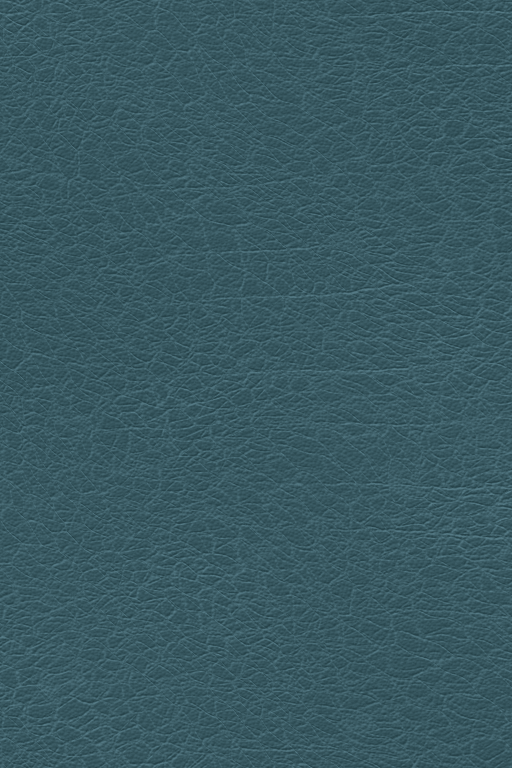
Give the GLSL for this texture, as a WebGL 2 fragment shader.

```glsl
#version 300 es
precision highp float;
// Teal embossed leather: three slanted cellular crease nets, long wavering
// folds and a fine pebble grain form a relief, which is lit from above by
// taking the difference of its depth at two nearby points.

uniform vec2 u_resolution;
out vec4 fragColor;

vec2 hash2(vec2 p) {
    vec3 q = fract(p.xyx * vec3(0.1031, 0.1030, 0.0973));
    q += dot(q, q.yzx + 33.33);
    return fract((q.xx + q.yz) * q.zy);
}

// Distances to the nearest and second nearest cell centre
vec2 cellular(vec2 p) {
    vec2 cell = floor(p), local = fract(p), nearest = vec2(9.0);
    for (int j = -1; j <= 1; j++) {
        for (int i = -1; i <= 1; i++) {
            vec2 corner = vec2(i, j);
            vec2 toCentre = corner + hash2(cell + corner + 170.0) - local;
            float d = dot(toCentre, toCentre);
            nearest = d < nearest.x ? vec2(d, nearest.x) : vec2(nearest.x, min(nearest.y, d));
        }
    }
    return sqrt(nearest);
}

// Slow drift that bends the creases, with a slight jaggedness
vec2 bend(vec2 p) {
    return 0.014 * vec2(sin(p.y * 13.0 + 3.0 * sin(p.x * 7.0)), sin(p.x * 15.0 + 2.0 * sin(p.y * 9.0)))
         + 0.0018 * vec2(sin(p.y * 97.0 + p.x * 41.0), sin(p.x * 113.0 - p.y * 59.0));
}

// Cells stretched along a direction; returns their thin borders
float creaseNet(vec2 p, float angle, vec2 density, float width) {
    vec2 along = vec2(cos(angle), sin(angle));
    vec2 d = cellular(density * vec2(dot(p, along), dot(p, vec2(-along.y, along.x))));
    return 1.0 - smoothstep(0.0, width, d.y - d.x);
}

// Long folds, fanning out to the left and fading along their length
float folds(vec2 p, float count, float seed) {
    float fan = (p.y - 0.5) * (1.08 - 0.16 * p.x);
    float wave = 0.011 * sin(p.x * 6.0 + p.y * 8.0 + seed) + 0.003 * sin(p.x * 23.0 + p.y * 17.0)
               + 0.0007 * sin(p.x * 170.0 + p.y * 60.0);
    float v = (fan + wave) * count + 40.0;
    float id = floor(v);
    vec2 r = hash2(vec2(id, seed));
    float line = abs(fract(v) - 0.25 - 0.5 * r.x);
    float fade = (0.4 + 0.6 * smoothstep(0.05, 0.5, p.x)) * (0.72 + 0.28 * sin(p.x * 10.0 + id * 7.0));
    return (1.0 - smoothstep(0.0, 0.0027 * count, line)) * fade * (0.65 + 0.35 * r.y);
}

// Depth of creases (x) and of pebble grain (y)
vec2 relief(vec2 p) {
    vec2 q = p + bend(p);
    q.x -= 0.22 * q.x * q.x;
    float patches = 0.5 + 0.5 * sin(p.x * 11.0 + 2.0 * sin(p.y * 8.0)) * sin(p.y * 14.0 + p.x * 5.0);
    float grain = cellular(vec2(p.x * 185.0 + p.y * 90.0, p.y * 235.0 - p.x * 75.0)).x;

    float shallow = creaseNet(q, -0.22, vec2(32.0, 62.0), 0.2) * mix(0.5, 1.0, patches);
    float falling = creaseNet(q + 3.0, -0.75, vec2(19.0, 44.0), 0.13) * mix(0.9, 0.45, patches);
    float rising = creaseNet(q + 7.0, 0.5, vec2(20.0, 46.0), 0.13) * mix(0.3, 0.75, patches);
    float crease = max(shallow, max(falling, rising));

    crease = max(crease, 1.35 * folds(p, 13.0, 2.0));
    crease = max(crease, 0.7 * folds(p, 22.0, 9.0));
    return vec2(crease * (0.6 + 0.7 * grain), grain);
}

void main() {
    vec2 p = gl_FragCoord.xy / u_resolution.y;

    // Light from above and slightly left
    vec2 towardLight = vec2(-0.0004, 0.0010);
    vec2 above = relief(p + towardLight);
    vec2 below = relief(p - towardLight);
    vec2 slope = above - below;

    float tone = 0.18 + 0.50 * slope.x + 0.58 * slope.y + 0.46 * above.x;
    tone += 0.045 * sin(p.x * 6.0 + 1.0) * sin(p.y * 7.0 + p.x * 3.0);
    tone = clamp(tone, -0.35, 1.3);

    vec3 shadowTeal = vec3(0.19, 0.31, 0.34);
    vec3 litTeal = vec3(0.30, 0.44, 0.48);
    fragColor = vec4(mix(shadowTeal, litTeal, tone), 1.0);
}
```
